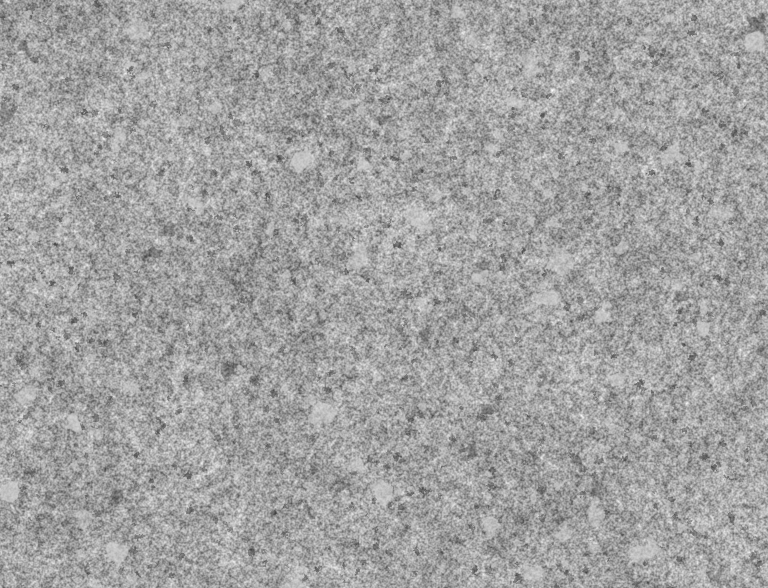
Reproduce this texture procedurally as a Shadertoy shader.

```glsl
// Fine-grained grey granite with pale feldspar grains and dark mica flecks.

const float MEAN_GREY = 0.642;
const float PALE_GREY = 0.785;
const float DARK_GREY = 0.39;

// Two random values in 0..1 for an integer cell.
vec2 hash2(vec2 cell, float seed) {
    uvec2 q = uvec2(ivec2(cell + seed * 131.0));
    uint h = q.x * 1597334677u ^ q.y * 3812015801u;
    h = (h ^ (h >> 16)) * 2246822519u;
    h = (h ^ (h >> 13)) * 3266489917u;
    h ^= h >> 16;
    return vec2(float(h & 65535u), float(h >> 16)) / 65535.0;
}

vec2 rotate(vec2 p, float angle) {
    float c = cos(angle), s = sin(angle);
    return vec2(c * p.x - s * p.y, s * p.x + c * p.y);
}

float cornerSlope(vec2 cell, vec2 offset, float seed) {
    float angle = 6.2832 * hash2(cell, seed).x;
    return dot(vec2(cos(angle), sin(angle)), offset);
}

// Gradient noise, about -0.7..0.7.
float gradientNoise(vec2 p, float seed) {
    vec2 cell = floor(p), f = fract(p);
    vec2 u = f * f * f * (f * (f * 6.0 - 15.0) + 10.0);
    vec2 e = vec2(1.0, 0.0);
    float low = mix(cornerSlope(cell, f, seed),
                    cornerSlope(cell + e.xy, f - e.xy, seed), u.x);
    float high = mix(cornerSlope(cell + e.yx, f - e.yx, seed),
                     cornerSlope(cell + e.xx, f - e.xx, seed), u.x);
    return mix(low, high, u.y);
}

// Coverage of scattered, turned, ragged grains; radii are in cell units.
float grains(vec2 p, float scale, float density, vec2 radii,
             float ragged, float blur, float seed) {
    vec2 q = p * scale;
    vec2 home = floor(q);
    vec2 warp = vec2(gradientNoise(q * 4.0, seed + 1.0),
                     gradientNoise(q * 4.0, seed + 2.0)) * ragged;
    float cover = 0.0;
    for (int y = -1; y <= 1; y++) {
        for (int x = -1; x <= 1; x++) {
            vec2 cell = home + vec2(x, y);
            vec2 pick = hash2(cell, seed + 3.0);
            vec2 shape = hash2(cell, seed + 4.0);
            vec2 d = q + warp - cell - hash2(cell, seed + 5.0);
            d = rotate(d, 6.2832 * shape.x);
            d *= vec2(mix(0.75, 1.0, shape.y), mix(1.5, 1.0, shape.y));
            float radius = mix(radii.x, radii.y, pick.y);
            // Between a round and a square outline.
            float dist = mix(length(d), max(abs(d.x), abs(d.y)), 0.45) - radius;
            float inside = 1.0 - smoothstep(-blur, blur, dist);
            cover = max(cover, inside * step(pick.x, density) * mix(0.65, 1.0, shape.x));
        }
    }
    return cover;
}

// Dense crystal mottling from grain size up to small clusters.
float crystalTone(vec2 p) {
    float finest = gradientNoise(rotate(p, 0.8) * 283.0, 10.0);
    float fine = gradientNoise(rotate(p, 0.5) * 173.0, 11.0);
    float middle = gradientNoise(rotate(p, 1.1) * 96.0, 12.0);
    float coarse = gradientNoise(rotate(p, 0.3) * 47.0, 13.0);
    float tone = 0.20 * finest + 0.20 * fine + 0.16 * middle + 0.13 * coarse;
    return tone * (tone < 0.0 ? 1.12 : 0.95);
}

// Soft clouds across the slab.
float cloudTone(vec2 p) {
    return 0.09 * gradientNoise(rotate(p, 0.7) * 19.0, 15.0)
         + 0.07 * gradientNoise(rotate(p, 0.2) * 4.5, 14.0);
}

void mainImage(out vec4 fragColor, in vec2 fragCoord) {
    vec2 p = fragCoord / iResolution.y;
    float mottling = crystalTone(p);
    float grey = MEAN_GREY + mottling + cloudTone(p);

    // Dark mica, small then large.
    float mica = grains(p, 58.0, 0.15, vec2(0.14, 0.36), 0.35, 0.08, 21.0);
    mica = max(mica, 0.85 * grains(p, 18.0, 0.10, vec2(0.09, 0.25), 0.38, 0.07, 31.0));
    grey = mix(grey, DARK_GREY + 0.55 * mottling, 0.85 * mica);

    // Pale feldspar, small then large.
    float feldspar = 0.8 * grains(p, 36.0, 0.24, vec2(0.14, 0.32), 0.22, 0.07, 41.0);
    feldspar = max(feldspar, grains(p, 14.0, 0.20, vec2(0.10, 0.28), 0.18, 0.04, 51.0));
    grey = mix(grey, PALE_GREY + 0.22 * mottling, 0.9 * feldspar);

    fragColor = vec4(vec3(clamp(grey, 0.0, 1.0)), 1.0);
}
```
